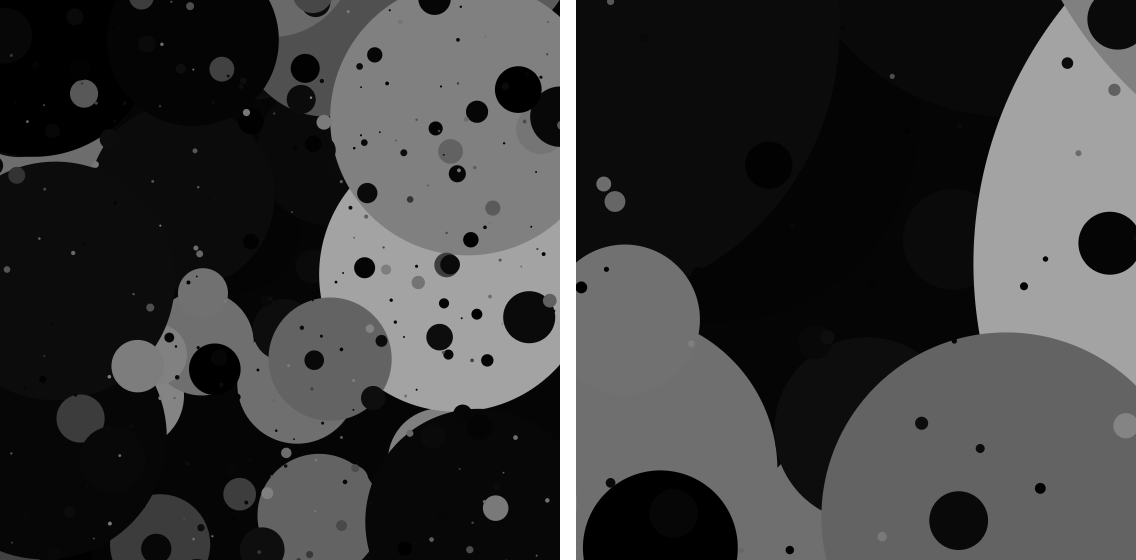
Left, the full canvas; right, a detail of the centre.
This background is drawn by a Shadertoy shader. Its source:

```glsl
const int BIG_COUNT = 10;

vec4 hash4(vec2 cell, float seed) {
    vec4 p = fract(vec4(cell.xyx, seed + cell.y) * vec4(0.1031, 0.1030, 0.0973, 0.1099) + seed * 0.137);
    p += dot(p, p.wzxy + 33.33);
    return fract((p.xxyz + p.yzzw) * p.zywx);
}

// Opaque disc with a one-pixel smooth rim
float paintDisc(float under, vec2 p, vec2 centre, float radius, float tone, float pixel) {
    float dist = length(p - centre) - radius;
    return mix(under, tone, clamp(0.5 - dist / pixel, 0.0, 1.0));
}

// Near-black for the dark share, middle greys for the rest
float grainTone(float h, float darkShare) {
    return h < darkShare ? 0.055 * h / darkShare
                         : mix(0.2, 0.52, (h - darkShare) / (1.0 - darkShare));
}

// Cellular scatter: at most one disc per cell, radii in cell units up to 1
float scatter(float under, vec2 uv, float cells, vec2 radii, float density,
              float darkShare, float seed, float pixel) {
    vec2 p = uv * cells;
    vec2 home = floor(p);
    for (int y = -1; y <= 1; y++) {
        for (int x = -1; x <= 1; x++) {
            vec2 cell = home + vec2(x, y);
            vec4 h = hash4(cell + 17.0, seed);
            vec4 extra = hash4(cell + 71.0, seed + 5.3);
            if (extra.x > density) continue;
            float radius = mix(radii.x, radii.y, h.z * h.z);
            under = paintDisc(under, p, cell + h.xy, radius,
                              grainTone(h.w, darkShare), pixel * cells);
        }
    }
    return under;
}

// Large discs spread by a low-discrepancy sequence
float bigDiscs(float under, vec2 uv, float pixel) {
    for (int i = 0; i < BIG_COUNT; i++) {
        float n = float(i);
        vec2 centre = fract(vec2(0.06, 0.94) + n * vec2(0.7549, 0.5698));
        float radius = 0.175 + 0.045 * cos(n * 1.5);
        float tone = 0.05 * fract(n * 0.618);
        if (i % 4 == 1 && i < 8) {
            radius = 0.245;
            tone = 0.675 - 0.035 * n;
        } else if (i % 4 == 2) {
            radius = 0.11;
            tone = 0.39;
        }
        under = paintDisc(under, uv, centre, radius, tone, pixel);
    }
    return under;
}

void mainImage(out vec4 fragColor, in vec2 fragCoord) {
    vec2 uv = fragCoord / iResolution.y;
    float pixel = 1.0 / iResolution.y;
    float tone = 0.02;

    // Backdrop of overlapping discs
    tone = scatter(tone, uv, 4.0, vec2(0.35, 0.75), 0.9, 0.6, 1.7, pixel);
    tone = scatter(tone, uv, 8.0, vec2(0.2, 0.6), 0.5, 0.65, 4.1, pixel);

    tone = bigDiscs(tone, uv, pixel);

    // Medium discs, small dots and fine specks on top
    tone = scatter(tone, uv, 6.0, vec2(0.13, 0.38), 0.55, 0.6, 7.9, pixel);
    tone = scatter(tone, uv, 12.0, vec2(0.07, 0.24), 0.45, 0.55, 11.3, pixel);
    tone = scatter(tone, uv, 20.0, vec2(0.03, 0.09), 0.5, 0.55, 15.7, pixel);

    fragColor = vec4(vec3(tone), 1.0);
}
```
